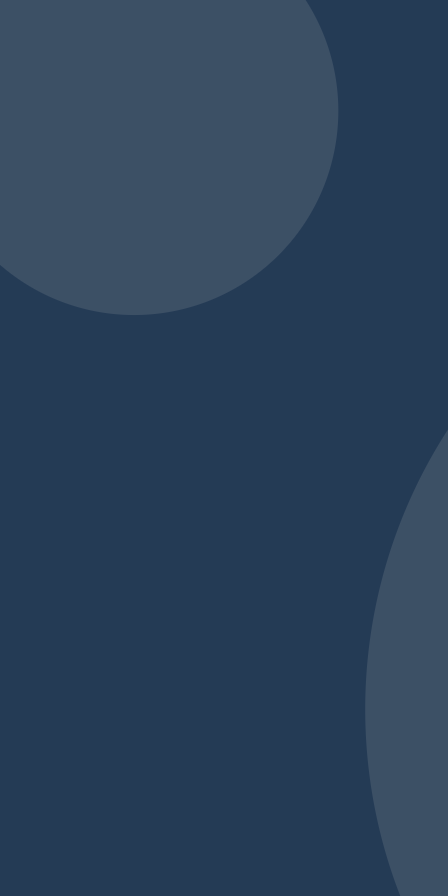
This background is drawn by a Shadertoy shader. Its source:

```glsl
// Draws a flat navy background with two large, pale slate discs cut off by the edges.

// Lengths are fractions of the canvas height; the origin is at the lower left.
const vec3 NAVY = vec3(0.141, 0.231, 0.333);
const vec3 SLATE = vec3(0.235, 0.312, 0.398);

const vec2 UPPER_CENTER = vec2(0.1497, 0.8763);
const float UPPER_RADIUS = 0.2279;
const vec2 LOWER_CENTER = vec2(0.9818, 0.2083);
const float LOWER_RADIUS = 0.5742;

float circleDistance(vec2 point, vec2 center, float radius) {
    return length(point - center) - radius;
}

void mainImage(out vec4 fragColor, in vec2 fragCoord) {
    // Keep the horizontal layout tied to the 1:2 canvas shape.
    vec2 point = fragCoord / iResolution.xy * vec2(0.5, 1.0);
    float pixelSize = 1.0 / iResolution.y;

    // Union of the two discs
    float discs = min(circleDistance(point, UPPER_CENTER, UPPER_RADIUS),
                      circleDistance(point, LOWER_CENTER, LOWER_RADIUS));

    // Antialiased fill
    float coverage = clamp(0.5 - discs / pixelSize, 0.0, 1.0);
    fragColor = vec4(mix(NAVY, SLATE, coverage), 1.0);
}
```
